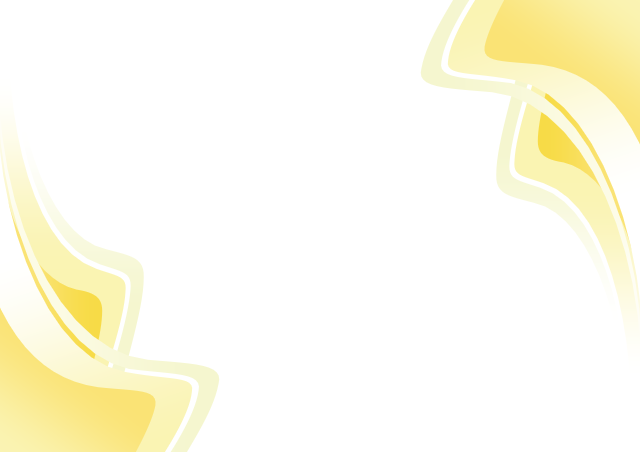
Reproduce this background procedurally as a Shadertoy shader.

```glsl
// Draws pale gold ribbon waves in two opposite corners of a white page.
#define PAGE_HEIGHT 5.44
#define CURVE_STEPS 12
#define WHITE vec3(1.0)
#define CREAM vec3(0.99, 0.985, 0.90)
#define PALE vec3(0.96, 0.965, 0.81)
#define BUTTER vec3(0.98, 0.955, 0.70)
#define GOLD vec3(0.98, 0.89, 0.46)
#define DEEP_GOLD vec3(0.97, 0.86, 0.28)

// Distance to one segment; flips the sign when a ray to the right crosses it.
void addSegment(vec2 p, vec2 a, vec2 b, inout float dist, inout float side) {
    vec2 ab = b - a, ap = p - a;
    dist = min(dist, length(ap - ab * clamp(dot(ap, ab) / dot(ab, ab), 0.0, 1.0)));
    if ((a.y > p.y) != (b.y > p.y) && ap.x < ab.x * ap.y / ab.y) side = -side;
}

void addCubic(vec2 p, vec2 a, vec2 b, vec2 c, vec2 d, inout float dist, inout float side) {
    vec2 previous = a;
    for (int i = 1; i <= CURVE_STEPS; i++) {
        float t = float(i) / float(CURVE_STEPS), s = 1.0 - t;
        vec2 point = s * s * s * a + 3.0 * s * s * t * b + 3.0 * s * t * t * c + t * t * t * d;
        addSegment(p, previous, point, dist, side);
        previous = point;
    }
}

// Coverage of the area left of a crest, a rounded shoulder and a falling flank.
float wave(vec2 p, vec2 start, vec2 crestA, vec2 crestB, vec2 shoulder,
           vec2 turnA, vec2 turnB, vec2 flank, vec2 fallA, vec2 fallB, vec2 end) {
    float dist = 1e3, side = 1.0;
    addCubic(p, start, crestA, crestB, shoulder, dist, side);
    addCubic(p, shoulder, turnA, turnB, flank, dist, side);
    addCubic(p, flank, fallA, fallB, end, dist, side);
    float pixel = PAGE_HEIGHT / iResolution.y;
    return clamp(0.5 - side * dist / pixel, 0.0, 1.0);
}

vec3 cornerWaves(vec2 p) {
    // Rear ribbon: outer band, white gap, inner band and gold core
    float rearOuter = wave(p, vec2(0.22, 4.4), vec2(0.32, 3.5), vec2(0.72, 2.55), vec2(1.28, 2.44),
        vec2(1.58, 2.36), vec2(1.74, 2.34), vec2(1.73, 2.10),
        vec2(1.73, 1.8), vec2(1.6, 1.35), vec2(1.4, 0.6));
    float rearGap = wave(p, vec2(0.18, 4.4), vec2(0.25, 3.5), vec2(0.58, 2.46), vec2(1.2, 2.26),
        vec2(1.5, 2.16), vec2(1.59, 2.16), vec2(1.57, 1.95),
        vec2(1.55, 1.7), vec2(1.45, 1.3), vec2(1.22, 0.6));
    float rearInner = wave(p, vec2(0.11, 4.7), vec2(0.17, 3.5), vec2(0.52, 2.42), vec2(1.16, 2.205),
        vec2(1.43, 2.11), vec2(1.53, 2.12), vec2(1.51, 1.93),
        vec2(1.5, 1.7), vec2(1.39, 1.3), vec2(1.16, 0.6));
    float rearCore = wave(p, vec2(0.10, 3.0), vec2(0.2, 2.6), vec2(0.5, 2.05), vec2(0.92, 1.955),
        vec2(1.15, 1.92), vec2(1.23, 1.85), vec2(1.23, 1.70),
        vec2(1.23, 1.5), vec2(1.16, 1.2), vec2(1.05, 0.8));

    // Front ribbon: its gap is left open to show the rear ribbon
    float frontOuter = wave(p, vec2(-0.01, 4.2), vec2(0.09, 2.55), vec2(0.83, 1.2), vec2(1.78, 1.11),
        vec2(2.35, 1.06), vec2(2.7, 1.06), vec2(2.63, 0.82),
        vec2(2.58, 0.55), vec2(2.4, 0.25), vec2(2.19, -0.1));
    float frontGap = wave(p, vec2(-0.02, 4.1), vec2(0.05, 2.55), vec2(0.7, 1.18), vec2(1.55, 1.0),
        vec2(2.1, 0.93), vec2(2.44, 0.96), vec2(2.39, 0.74),
        vec2(2.36, 0.52), vec2(2.2, 0.22), vec2(1.99, -0.1));
    float frontInner = wave(p, vec2(-0.04, 4.1), vec2(0.03, 2.5), vec2(0.66, 1.12), vec2(1.5, 0.965),
        vec2(2.05, 0.86), vec2(2.35, 0.92), vec2(2.31, 0.73),
        vec2(2.29, 0.52), vec2(2.13, 0.22), vec2(1.92, -0.1));
    float frontCore = wave(p, vec2(-0.15, 2.1), vec2(0.15, 1.25), vec2(0.6, 0.86), vec2(1.18, 0.78),
        vec2(1.65, 0.73), vec2(1.9, 0.76), vec2(1.87, 0.56),
        vec2(1.84, 0.4), vec2(1.72, 0.15), vec2(1.58, -0.1));

    // Gradients along each ribbon
    vec3 rearBand = mix(PALE, WHITE, smoothstep(1.6, 4.0, p.y));
    vec3 rearFill = mix(BUTTER, WHITE, smoothstep(2.2, 4.6, p.y));
    vec3 rearGold = mix(GOLD, DEEP_GOLD, smoothstep(0.3, 1.15, p.x));
    vec3 frontBand = mix(CREAM, PALE, smoothstep(0.3, 2.5, p.x));
    frontBand = mix(frontBand, WHITE, 0.6 * smoothstep(2.2, 3.6, p.y));
    vec3 frontFill = mix(BUTTER, WHITE, smoothstep(0.0, 3.1, p.y - 0.35 * p.x + 0.7));
    vec3 frontGold = mix(BUTTER, GOLD, smoothstep(0.0, 1.4, dot(p, vec2(0.6, 0.8))));

    // Layers from back to front
    vec3 color = mix(WHITE, rearBand, rearOuter);
    color = mix(color, WHITE, rearGap);
    color = mix(color, rearFill, rearInner);
    color = mix(color, rearGold, rearCore);
    color = mix(color, frontBand, frontOuter * (1.0 - frontGap));
    color = mix(color, frontFill, frontInner);
    return mix(color, frontGold, frontCore);
}

void mainImage(out vec4 fragColor, in vec2 fragCoord) {
    float scale = PAGE_HEIGHT / iResolution.y;
    vec2 p = fragCoord * scale, page = iResolution.xy * scale;
    // Half-turn symmetry about the page centre
    if (p.x > 0.5 * page.x) p = page - p;
    // Rows below the front ribbon's crest hide the open ends of the rear one
    fragColor = vec4(cornerWaves(p), 1.0);
}
```
